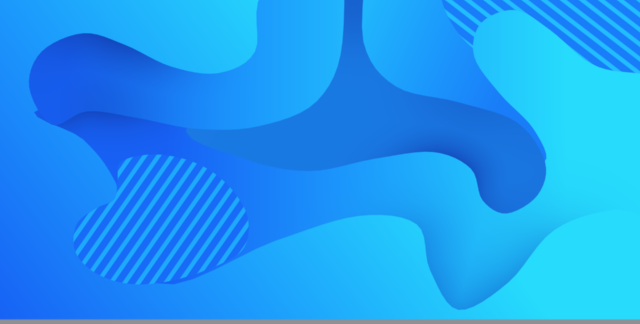
Give the GLSL for this background, as a Shadertoy shader.

```glsl
// Flowing layered blue liquid shapes with soft shadows and striped patches.

const vec2 CANVAS = vec2(768.0, 390.0);   // design units, y runs downward
const int N = 16;                         // knots per outline
const int STEPS = 6;                      // straight pieces per knot span

const vec3 DEEP = vec3(0.09, 0.38, 0.96);
const vec3 AZURE = vec3(0.11, 0.62, 0.99);
const vec3 CYAN = vec3(0.15, 0.86, 0.99);
const vec3 CHANNEL = vec3(0.10, 0.475, 0.89);
const vec3 NAVY = vec3(0.07, 0.25, 0.70);
const vec3 DUSK = vec3(0.08, 0.49, 0.86);
const vec3 GREY = vec3(0.56, 0.56, 0.58);

// Knots of the closed outlines
const vec2 BODY[N] = vec2[N](
    vec2(50, 130), vec2(100, 168), vec2(139, 220), vec2(190, 341),
    vec2(330, 290), vec2(430, 260), vec2(500, 270), vec2(516, 325),
    vec2(550, 373), vec2(610, 340), vec2(665, 277), vec2(740, 252),
    vec2(850, 250), vec2(840, -150), vec2(380, -60), vec2(300, 110));
const vec2 BAY[N] = vec2[N](
    vec2(860, 90), vec2(765, 88), vec2(710, 77), vec2(660, 36),
    vec2(618, 12), vec2(577, 28), vec2(569, 68), vec2(600, 113),
    vec2(640, 155), vec2(653, 195), vec2(590, 190), vec2(480, 150),
    vec2(415, 60), vec2(425, -60), vec2(600, -90), vec2(820, -60));
const vec2 STREAM[N] = vec2[N](
    vec2(225, 148), vec2(290, 190), vec2(370, 206), vec2(450, 191),
    vec2(520, 183), vec2(565, 203), vec2(579, 241), vec2(608, 257),
    vec2(645, 235), vec2(654, 195), vec2(620, 147), vec2(550, 123),
    vec2(475, 104), vec2(436, 50), vec2(435, -60), vec2(375, 50));
const vec2 BAND[N] = vec2[N](
    vec2(35, 105), vec2(50, 62), vec2(100, 40), vec2(150, 54),
    vec2(205, 80), vec2(262, 88), vec2(306, 62), vec2(315, -10),
    vec2(400, -80), vec2(411, 50), vec2(380, 122), vec2(310, 152),
    vec2(235, 155), vec2(165, 142), vec2(105, 134), vec2(62, 150));
const vec2 PATCH[N] = vec2[N](
    vec2(145, 195), vec2(180, 186), vec2(220, 191), vec2(255, 207),
    vec2(283, 234), vec2(298, 266), vec2(290, 302), vec2(245, 326),
    vec2(195, 340), vec2(150, 341), vec2(112, 327), vec2(90, 302),
    vec2(92, 270), vec2(115, 251), vec2(137, 240), vec2(141, 218));

// Catmull-Rom spline point between b and c
vec2 spline(vec2 a, vec2 b, vec2 c, vec2 d, float t) {
    return b + 0.5 * t * (c - a + t * (2.0 * a - 5.0 * b + 4.0 * c - d
         + t * (3.0 * (b - c) + d - a)));
}

float segmentDistance(vec2 p, vec2 a, vec2 b) {
    vec2 ab = b - a, ap = p - a;
    return length(ap - ab * clamp(dot(ap, ab) / dot(ab, ab), 0.0, 1.0));
}

// Signed distance to a closed spline, negative inside
float blobDistance(vec2 p, vec2 knots[N]) {
    float dist = 1e5, side = 1.0;
    vec2 a = knots[0];
    for (int i = 0; i < N; i++) {
        for (int j = 1; j <= STEPS; j++) {
            vec2 b = spline(knots[(i + N - 1) % N], knots[i], knots[(i + 1) % N],
                            knots[(i + 2) % N], float(j) / float(STEPS));
            dist = min(dist, segmentDistance(p, a, b));
            if ((a.y > p.y) != (b.y > p.y)
                && p.x < a.x + (b.x - a.x) * (p.y - a.y) / (b.y - a.y)) side = -side;
            a = b;
        }
    }
    return side * dist;
}

vec3 blueRamp(float t) {
    t = 2.0 * clamp(t, 0.0, 1.0);
    return mix(mix(DEEP, AZURE, min(t, 1.0)), CYAN, max(t - 1.0, 0.0));
}

float fill(float dist, float soft) { return smoothstep(soft, -soft, dist); }

float glow(vec2 p, vec2 center, float radius) {
    vec2 q = (p - center) / radius;
    return exp(-dot(q, q));
}

// Shadow that fades away from an edge, limited to a round area
float edgeShadow(float dist, float width, vec2 p, vec2 center, float radius) {
    return exp(-abs(dist) / width) * glow(p, center, radius);
}

float stripes(vec2 p, vec2 normal, float period, float halfWidth, float soft) {
    float x = dot(p, normalize(normal));
    return fill(abs(mod(x, period) - 0.5 * period) - halfWidth, soft);
}

void mainImage(out vec4 fragColor, in vec2 fragCoord) {
    vec2 p = fragCoord / iResolution.xy * CANVAS;
    p.y = CANVAS.y - p.y;
    float soft = CANVAS.y / iResolution.y;

    float body = blobDistance(p, BODY), bay = blobDistance(p, BAY);
    float stream = blobDistance(p, STREAM), band = blobDistance(p, BAND);
    float patchEdge = blobDistance(p, PATCH);

    // Backdrop
    vec3 color = blueRamp(0.0015 * p.x + 0.45 * (1.0 - p.y / CANVAS.y));

    // Main body, shaded along its lower rim and below the band
    vec3 layer = blueRamp((p.x - 200.0) / 480.0);
    layer = mix(layer, DUSK, 0.85 * edgeShadow(body, 32.0, p, vec2(565, 325), 115.0));
    layer = mix(layer, NAVY, 0.8 * edgeShadow(band, 18.0, p, vec2(115, 145), 65.0));
    color = mix(color, layer, fill(body, soft));

    // Upper bay with its striped corner
    layer = blueRamp(max(0.68 - 0.0022 * (p.x - 450.0) - 0.001 * p.y, 0.22));
    float corner = segmentDistance(p, vec2(640, -30), vec2(860, 10)) - 114.0;
    float hatch = stripes(p, vec2(-0.61, 0.79), 14.0, 2.6, soft);
    layer = mix(layer, mix(blueRamp(0.22), blueRamp(0.75), hatch), fill(corner, soft));
    color = mix(color, layer, fill(bay, soft));

    // Dark stream
    layer = mix(CHANNEL, NAVY, 0.75 * edgeShadow(stream, 24.0, p, vec2(545, 200), 75.0));
    layer = mix(layer, NAVY, 0.4 * glow(p, vec2(424, 0), 55.0));
    color = mix(color, layer, fill(stream, soft));

    // Striped patch
    hatch = stripes(p, vec2(0.82, 0.57), 13.5, 2.6, soft);
    layer = mix(blueRamp(0.08), blueRamp(0.6), hatch);
    color = mix(color, layer, fill(patchEdge, soft));

    // Curved band, shaded under its upper rim
    layer = blueRamp((p.x - 80.0) / 480.0);
    layer = mix(layer, NAVY, 0.85 * edgeShadow(band, 38.0, p, vec2(130, 55), 80.0));
    color = mix(color, layer, fill(band, soft));

    // Grey strip along the bottom
    color = mix(color, GREY, smoothstep(383.0, 386.0, p.y));
    fragColor = vec4(color, 1.0);
}
```
